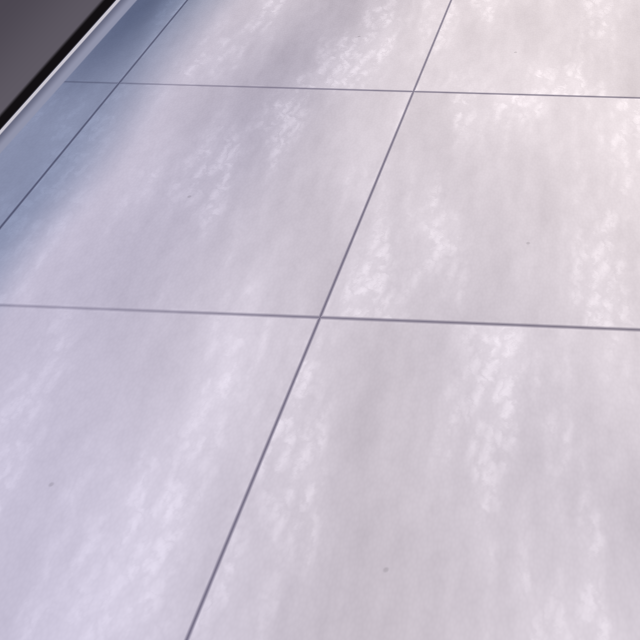
Reproduce this texture procedurally as a WebGL 1 fragment shader.

```glsl
precision highp float;
uniform vec2 u_resolution;

vec2 hash2(vec2 p) {
  return fract(sin(vec2(dot(p, vec2(27.1, 61.7)), dot(p, vec2(69.5, 38.3)))) * 4375.85);
}

// Distance to the nearest scattered point
float cells(vec2 p) {
  vec2 id = floor(p), f = fract(p);
  float nearest = 2.0;
  for (int y = -1; y <= 1; y++) {
    for (int x = -1; x <= 1; x++) {
      vec2 o = vec2(float(x), float(y));
      nearest = min(nearest, length(o + hash2(id + o) - f));
    }
  }
  return nearest;
}

// Layered, rotated sines, roughly -1 to 1
float cloud(vec2 p) {
  float sum = 0.0, amp = 0.5;
  for (int i = 0; i < 6; i++) {
    sum += amp * sin(p.x + 1.4 * sin(p.y * 1.2 + float(i)));
    p = mat2(0.8, 0.6, -0.6, 0.8) * p * 1.7 + 2.3;
    amp *= 0.68;
  }
  return sum;
}

// Canvas position to floor position, one unit per tile
vec2 floorPlane(vec2 p) {
  vec2 rowX = vec2(0.5874 + 0.0172 * p.x, 0.338 - 0.3011 * p.x);
  vec2 rowY = vec2(0.0172 * p.y - 0.0317, 0.605 - 0.3011 * p.y);
  vec2 rhs = p - vec2(-0.096, 0.527);
  float det = rowX.x * rowY.y - rowX.y * rowY.x;
  return vec2(rhs.x * rowY.y - rowX.y * rhs.y, rowX.x * rhs.y - rowY.x * rhs.x) / det;
}

vec3 tileColor(vec2 p, vec2 uv) {
  vec2 seed = hash2(floor(uv) + 7.0);
  vec2 grain = uv + seed * 9.0;
  grain.x += 0.12 * grain.y;

  // Lavender on the left, warm light at the upper right
  vec3 col = mix(vec3(0.765, 0.742, 0.825), vec3(0.825, 0.792, 0.83), smoothstep(0.0, 0.65, p.x));
  col += vec3(0.09, 0.08, 0.055) * smoothstep(1.1, 1.9, p.x + p.y);
  float band = (p.x - 0.5 - (p.y - 0.935) * 0.775) / 0.1;
  col -= vec3(0.11, 0.105, 0.09) * exp(-band * band) * smoothstep(0.4, 0.95, p.y);
  float glow = (p.x - 0.4 - (p.y - 0.5) * 0.55) / 0.09;
  col += 0.035 * exp(-glow * glow) * smoothstep(0.95, 0.6, p.y);

  // Long streaks and clouds
  float streak = cloud(grain * vec2(12.0, 2.6));
  float haze = cloud(grain * vec2(4.0, 2.0) + 11.0);
  float clarity = mix(0.55, 1.0, smoothstep(0.1, 0.5, p.x));
  col += (0.03 * streak + 0.034 * haze) * clarity;

  // Small pale chalky patches and soft mottling
  float patchy = cells(grain * vec2(30.0, 14.0) + 0.35 * cloud(grain * 40.0));
  float chalk = smoothstep(0.6, 0.05, patchy) * smoothstep(-0.2, 0.9, streak + 0.4 * haze);
  col += 0.06 * chalk * clarity;
  col += 0.018 * (0.45 - cells(grain * vec2(120.0, 80.0)));
  col += 0.007 * cloud(grain * vec2(60.0, 40.0));

  // One faint speck per tile
  float speck = distance(fract(uv), 0.2 + 0.6 * seed.yx);
  return col * (1.0 - 0.1 * smoothstep(0.008, 0.002, speck));
}

void main() {
  vec2 p = gl_FragCoord.xy / u_resolution;
  float px = 1.0 / u_resolution.y;
  vec2 uv = floorPlane(p);
  vec3 col = tileColor(p, uv);

  // Thin, soft joints with faintly worn, bright lips
  vec2 gap = abs(fract(uv + 0.5) - 0.5);
  vec2 lip = smoothstep(vec2(0.016), vec2(0.004), gap);
  col += 0.025 * max(lip.x, lip.y) * smoothstep(0.5, 0.15, cells(uv * 17.0));
  vec2 soft = vec2(0.0026, 0.0036) + px * vec2(0.8, 1.1);
  vec2 halfWidth = vec2(0.0034, 0.0042);
  vec2 joint = smoothstep(halfWidth + soft, halfWidth - soft, gap);
  joint.y *= mix(0.5, 0.92, smoothstep(0.1, 0.6, p.x));
  joint *= mix(1.0, 0.85, smoothstep(0.6, 1.0, p.y));
  vec3 grout = mix(vec3(0.44, 0.42, 0.52), vec3(0.45, 0.42, 0.48), p.x);
  col = mix(col, grout, max(joint.x, joint.y) * 0.95);

  // Blue shadow beside the car, deeper towards the top
  float shade = smoothstep(-0.09, 0.08, p.y - 1.36 * p.x - 0.555 + 0.01 * sin(p.y * 19.0));
  float car = (p.y - 1.12 * p.x - 0.76) * 0.666;
  col *= mix(vec3(1.0), vec3(0.69, 0.75, 0.81), shade);
  float contact = smoothstep(-0.075, -0.01, car) * smoothstep(0.78, 1.0, p.y);
  col *= mix(vec3(1.0), vec3(0.66, 0.69, 0.75), contact);

  // Sill strip, chrome line, black gap and dark body panel
  float sill = smoothstep(-px, px, car);
  vec3 strip = mix(vec3(0.57, 0.58, 0.67), vec3(0.40, 0.41, 0.50), smoothstep(0.006, 0.02, car));
  col = mix(col, strip, sill);
  col = mix(col, vec3(0.88, 0.86, 0.89), smoothstep(0.004, 0.001, abs(car - 0.022)) * 0.85);
  col = mix(col, vec3(0.07, 0.06, 0.07), smoothstep(0.025 - px, 0.025 + px, car));
  vec3 panel = vec3(0.335, 0.315, 0.355) + 0.04 * sin(car * 22.0 + 1.0) - 0.04 * p.x;
  col = mix(col, panel, smoothstep(0.036, 0.043, car));

  gl_FragColor = vec4(clamp(col, 0.0, 1.0), 1.0);
}
```
